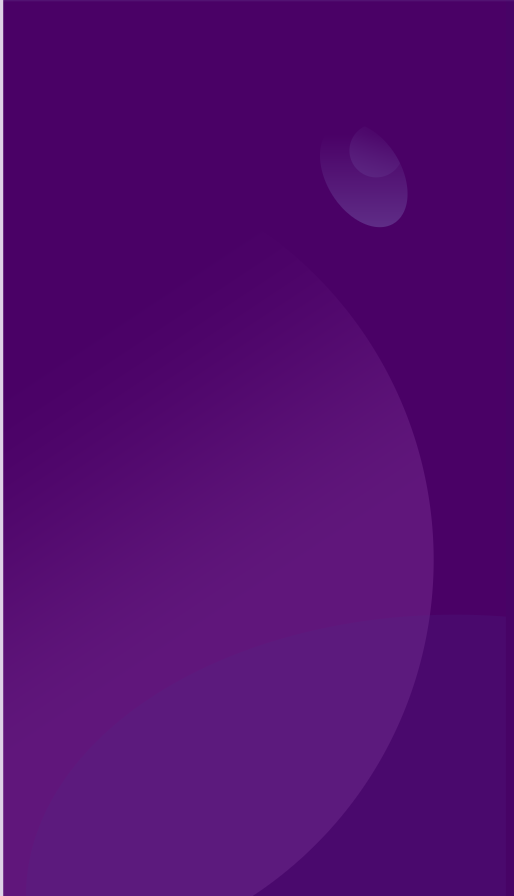
A Shadertoy shader for this background:

```glsl
// Deep violet backdrop with a large faded disc, a broad tinted hill and a
// small tilted bubble. Each shape is a distance-based mask carrying a linear
// gradient; lengths are in canvas heights, with the origin at the lower left.

#define BACKDROP    vec3(0.290, 0.004, 0.400)
#define DISC_COLOR  vec3(0.376, 0.088, 0.482)
#define HILL_COLOR  vec3(0.300, 0.160, 0.530)
#define GLOW_COLOR  vec3(0.380, 0.190, 0.540)
#define EDGE_COLOR  vec3(0.870, 0.820, 0.900)
#define HILL_ALPHA  0.20
#define EDGE_WIDTH  0.0036
#define SIDE_MARGIN 0.009

// Approximate signed distance to an axis-aligned ellipse.
float ellipseDistance(vec2 p, vec2 radii) {
    float k = length(p / radii);
    float slope = length(p / (radii * radii));
    return k * (k - 1.0) / max(slope, 0.001);
}

// Antialiased coverage: one inside, zero outside.
float coverage(float signedDistance) {
    return clamp(0.5 - signedDistance * iResolution.y, 0.0, 1.0);
}

void mainImage(out vec4 fragColor, in vec2 fragCoord) {
    vec2 p = fragCoord / iResolution.y;
    float width = iResolution.x / iResolution.y;
    vec3 color = BACKDROP;

    // Large disc, fading out toward the upper left
    float disc = coverage(length(p - vec2(0.035, 0.375)) - 0.449);
    float ramp = dot(vec2(p.x, 1.0 - p.y), vec2(0.55, 0.83));
    color = mix(color, DISC_COLOR, disc * smoothstep(0.34, 0.73, ramp));

    // Broad hill, ending at the right margin
    float hill = coverage(ellipseDistance(p - vec2(0.508, 0.0), vec2(0.479, 0.314)));
    float margin = coverage(width - SIDE_MARGIN - p.x);
    color = mix(color, HILL_COLOR, HILL_ALPHA * hill * (1.0 - margin));

    // Tilted bubble, brightest at its base
    vec2 q = p - vec2(0.406, 0.805);
    vec2 axis = vec2(0.526, -0.850);
    vec2 local = vec2(dot(q, axis), dot(q, vec2(-axis.y, axis.x)));
    float bubble = coverage(ellipseDistance(local, vec2(0.0638, 0.0417)));
    float bubbleFade = clamp((0.045 - q.y) / 0.104, 0.0, 1.0);
    color = mix(color, GLOW_COLOR, 0.92 * bubble * bubbleFade);

    // Inner highlight, fading toward the upper right
    vec2 h = p - vec2(0.420, 0.832);
    float highlight = coverage(length(h) - 0.030);
    float highlightFade = clamp(0.5 - dot(h, vec2(0.5, 0.866)) / 0.060, 0.0, 1.0);
    color = mix(color, GLOW_COLOR, 0.55 * highlight * bubble * highlightFade);

    // Cooler right margin, faint top line and pale left edge
    color = mix(color, vec3(0.270, 0.015, 0.400), 0.6 * margin);
    color = mix(color, GLOW_COLOR, 0.35 * coverage(0.9985 - p.y));
    color = mix(color, EDGE_COLOR, coverage(p.x - EDGE_WIDTH));

    fragColor = vec4(color, 1.0);
}
```
